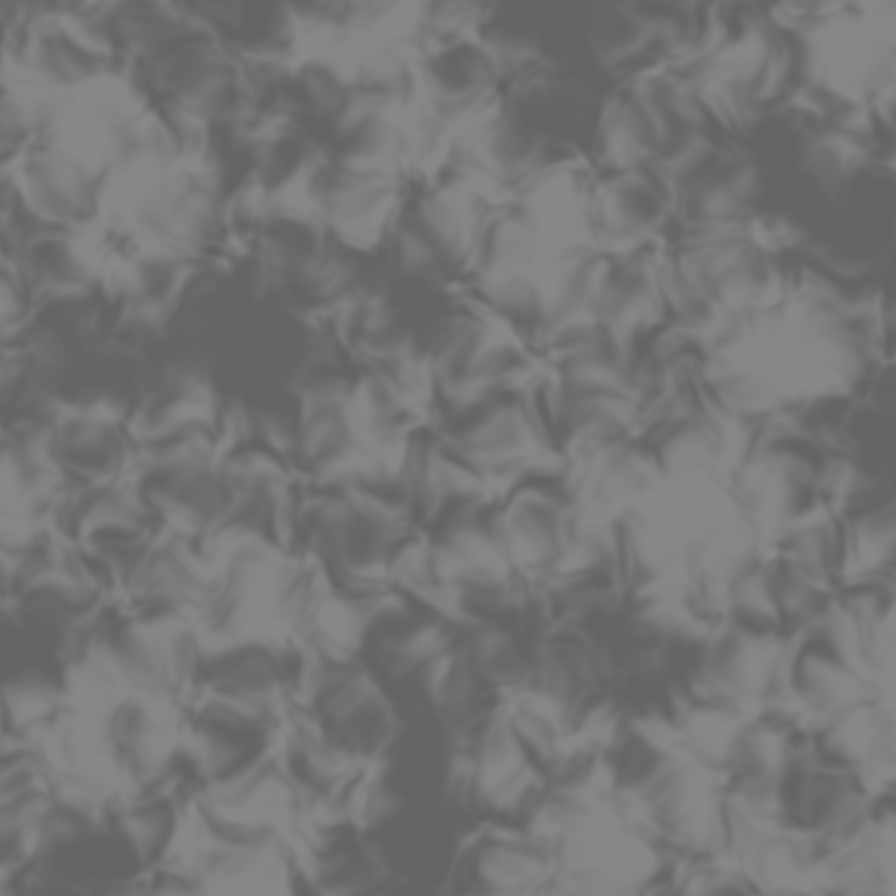
Write a Shadertoy shader that draws this texture.

```glsl
// Soft grey smoke: broad light and dark clouds with fine curled mottling
// along their borders. Layers of gradient noise are summed, the fine ones
// bent by a domain warp, and the sum is eased into a narrow range of greys.

const float TAU = 6.2831853;
const vec3 DARK_GREY = vec3(0.393);
const vec3 LIGHT_GREY = vec3(0.53);

// Integer hash of a lattice cell, giving a unit gradient
vec2 cellGradient(vec2 cell, uint seed) {
    uvec2 q = uvec2(ivec2(cell) + 4096);
    uint h = q.x * 1597334677u ^ q.y * 3812015801u ^ seed * 668265263u;
    h = (h ^ (h >> 15)) * 2246822519u;
    h = (h ^ (h >> 13)) * 3266489917u;
    h ^= h >> 16;
    float angle = TAU * float(h & 65535u) / 65536.0;
    return vec2(cos(angle), sin(angle));
}

float gradientNoise(vec2 p, uint seed) {
    vec2 cell = floor(p);
    vec2 f = p - cell;
    vec2 fade = f * f * f * (f * (f * 6.0 - 15.0) + 10.0);
    vec2 e = vec2(1.0, 0.0);
    float a = dot(cellGradient(cell, seed), f);
    float b = dot(cellGradient(cell + e.xy, seed), f - e.xy);
    float c = dot(cellGradient(cell + e.yx, seed), f - e.yx);
    float d = dot(cellGradient(cell + e.xx, seed), f - e.xx);
    return mix(mix(a, b, fade.x), mix(c, d, fade.x), fade.y);
}

// Sum of rotated octaves, each finer and weaker than the last
float fractalNoise(vec2 p, int octaves, float gain, uint seed) {
    const mat2 TURN = mat2(0.8, 0.6, -0.6, 0.8);
    float sum = 0.0;
    float weight = 1.0;
    for (int i = 0; i < octaves; i++) {
        sum += weight * gradientNoise(p, seed + uint(i));
        p = TURN * p * 2.03 + 7.3;
        weight *= gain;
    }
    return sum;
}

vec2 warp(vec2 p, float frequency, float amount, uint seed) {
    vec2 offset = vec2(gradientNoise(p * frequency, seed),
                       gradientNoise(p * frequency, seed + 1u));
    return p + amount * offset;
}

// Fine detail is strongest between clouds and fades inside them
float smoke(vec2 p) {
    float clouds = fractalNoise(p * 5.6, 2, 0.5, 11u);
    float mottling = fractalNoise(warp(p, 15.0, 0.035, 31u) * 25.0, 2, 0.5, 21u);
    float borders = mix(0.25, 1.0, exp(-7.0 * clouds * clouds));
    return clouds + 0.8 * borders * mottling;
}

void mainImage(out vec4 fragColor, in vec2 fragCoord) {
    vec2 p = fragCoord / iResolution.y;
    float density = smoothstep(-0.56, 0.54, smoke(p));
    fragColor = vec4(mix(DARK_GREY, LIGHT_GREY, density), 1.0);
}
```
